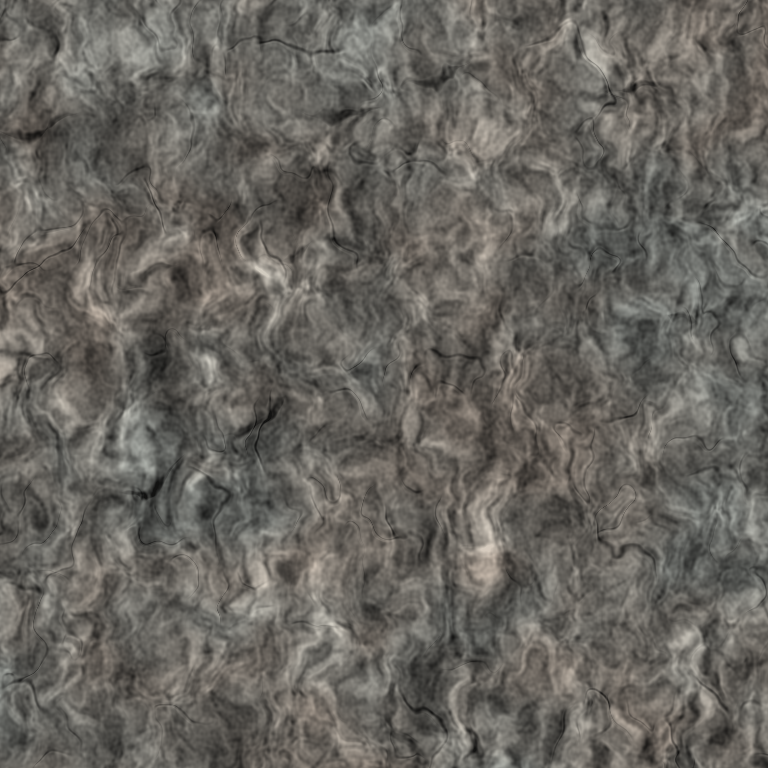
Reproduce this texture procedurally as a Shadertoy shader.

```glsl
// Weathered grey rock face: mottled mineral blotches, vertical streaks, fine cracks and dark ledges.

// Tone
const float BASE_TONE = 0.396;
const float DARKEST = 0.07;
const float LIGHTEST = 0.80;
const vec3 COOL_TINT = vec3(0.985, 1.005, 0.970);
const vec3 WARM_TINT = vec3(1.065, 0.993, 0.920);

// Contrast of each layer, as a standard deviation of tone
const float BROAD_AMOUNT = 0.020;
const float BLOTCH_AMOUNT = 0.040;
const float MOTTLE_AMOUNT = 0.040;
const float FLECK_AMOUNT = 0.036;
const float SPECK_AMOUNT = 0.030;
const float GRAIN_AMOUNT = 0.018;
const float STREAK_AMOUNT = 0.028;

// Features per canvas width and height
const vec2 BROAD_FREQ = vec2(5.0, 4.0);
const vec2 BLOTCH_FREQ = vec2(15.0, 10.0);
const vec2 MOTTLE_FREQ = vec2(33.0, 23.0);
const vec2 FLECK_FREQ = vec2(66.0, 48.0);
const vec2 SPECK_FREQ = vec2(125.0, 95.0);
const vec2 GRAIN_FREQ = vec2(185.0, 165.0);
const vec2 STREAK_FREQ = vec2(72.0, 10.0);

// Cracks and ledges
const float CRACK_DEPTH = 0.15;
const float HAIRLINE_DEPTH = 0.10;
const vec2 LIP_OFFSET = vec2(0.002, 0.004);
const float LIP_LIGHT = 0.35;
const float LEDGE_GRID = 4.0;
const float LEDGE_CHANCE = 0.62;
const float LEDGE_DEPTH = 0.24;
const float STAIN_DEPTH = 0.11;

vec2 hash2(vec2 cell) {
    vec3 h = fract(cell.xyx * vec3(0.1031, 0.1030, 0.0973));
    h += dot(h, h.yzx + 33.33);
    return fract((h.xx + h.yz) * h.zy);
}

float cornerSlope(vec2 cell, vec2 corner, vec2 f) {
    return dot(hash2(cell + corner) * 2.0 - 1.0, f - corner);
}

// Gradient noise scaled to a standard deviation of about one
float noise(vec2 p) {
    vec2 cell = floor(p), f = fract(p);
    vec2 s = f * f * (3.0 - 2.0 * f);
    float low = mix(cornerSlope(cell, vec2(0, 0), f), cornerSlope(cell, vec2(1, 0), f), s.x);
    float high = mix(cornerSlope(cell, vec2(0, 1), f), cornerSlope(cell, vec2(1, 1), f), s.x);
    return 5.8 * mix(low, high, s.y);
}

vec2 warp(vec2 p) {
    vec2 coarse = vec2(noise(p * 13.0 + 41.3), noise(p * 13.0 + 87.6));
    vec2 fine = vec2(noise(p * 42.0 + 13.7), noise(p * 42.0 + 65.2));
    return p + 0.007 * coarse + 0.0025 * fine;
}

// Thin dark lines along the zero crossings of noise
float cracks(vec2 p) {
    float wide = 1.0 - smoothstep(0.0, 0.13, abs(noise(p * vec2(10.0, 7.0) + 210.4)));
    float hair = 1.0 - smoothstep(0.0, 0.20, abs(noise(p * vec2(25.0, 17.0) + 320.8)));
    float wideMask = smoothstep(0.3, 1.4, noise(p * 8.0 + 150.1));
    float hairMask = smoothstep(0.1, 1.2, noise(p * 11.0 + 260.9));
    return CRACK_DEPTH * wide * wideMask + HAIRLINE_DEPTH * hair * hairMask;
}

// Scattered curved ledges, each with a dark stain running down from it
float ledges(vec2 p, float roughness) {
    float shade = 0.0;
    vec2 home = floor(p * LEDGE_GRID);
    for (int j = -1; j <= 1; j++)
    for (int i = -1; i <= 1; i++) {
        vec2 cell = home + vec2(i, j);
        vec2 place = hash2(cell + 17.0), shape = hash2(cell + 59.0);
        if (hash2(cell + 93.0).x > LEDGE_CHANCE) continue;
        vec2 q = p - (cell + 0.15 + 0.7 * place) / LEDGE_GRID;

        float halfLength = mix(0.022, 0.052, shape.x);
        float along = q.x / halfLength;
        float rise = q.y - mix(-0.15, 0.5, shape.y) * q.x - 5.0 * q.x * q.x;
        float taper = 1.0 - smoothstep(0.3, 1.1, abs(along));
        float thickness = 0.0065 * taper * (1.0 + 0.45 * roughness) + 0.0005;
        float ledge = taper * (1.0 - smoothstep(0.3, 1.3, abs(rise) / max(thickness, 0.001)));
        shade += LEDGE_DEPTH * ledge * clamp(0.75 + 0.35 * roughness, 0.2, 1.1);

        float drop = -q.y / mix(0.06, 0.18, place.y);
        float side = abs(q.x - 0.12 * q.y - 0.3 * halfLength) / 0.013;
        float stain = smoothstep(-0.05, 0.15, drop) * (1.0 - smoothstep(0.4, 1.1, drop));
        stain *= 1.0 - smoothstep(0.2, 1.2, side);
        shade += STAIN_DEPTH * stain * clamp(0.65 + 0.4 * roughness, 0.0, 1.2);
    }
    return shade;
}

void mainImage(out vec4 fragColor, in vec2 fragCoord) {
    vec2 uv = fragCoord / iResolution.xy;
    vec2 p = warp(uv);

    // Mottled stone, with livelier detail on the pale blotches
    float blotch = noise(p * BLOTCH_FREQ + 5.2);
    float mottle = noise(p * MOTTLE_FREQ + 31.7);
    float fleck = noise(p * FLECK_FREQ + 72.4);
    float detail = MOTTLE_AMOUNT * mottle + FLECK_AMOUNT * fleck
                 + SPECK_AMOUNT * noise(p * SPECK_FREQ + 11.9);
    float tone = BASE_TONE + BROAD_AMOUNT * noise(p * BROAD_FREQ + 3.6) + BLOTCH_AMOUNT * blotch;
    tone += detail * clamp(1.0 + 0.2 * blotch, 0.6, 1.4);
    tone += GRAIN_AMOUNT * noise(uv * GRAIN_FREQ + 19.5);

    // Vertical weathering, stronger in some patches
    float streakPatch = clamp(1.0 + 0.6 * noise(uv * 5.0 + 77.3), 0.2, 2.0);
    tone += STREAK_AMOUNT * streakPatch * noise(p * STREAK_FREQ + 44.1);

    // Crevices, the cracks with a lit lip
    tone += LIP_LIGHT * cracks(p + LIP_OFFSET) - cracks(p);
    tone -= ledges(p, 0.6 * fleck + 0.6 * mottle);
    tone = clamp(tone, DARKEST, LIGHTEST);

    // Faint warm and cool mineral staining
    float warmth = 0.5 + 0.24 * noise(uv * 3.5 + 28.2) + 0.13 * noise(p * 14.0 + 53.8);
    vec3 tint = mix(COOL_TINT, WARM_TINT, clamp(warmth, 0.0, 1.0));
    fragColor = vec4(tone * tint, 1.0);
}
```
